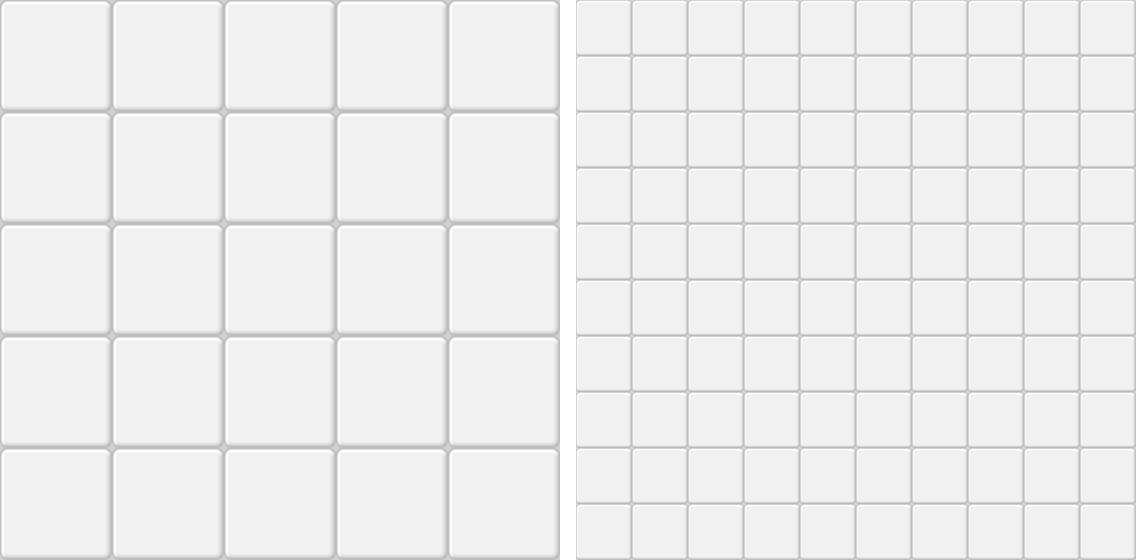
Left: one tile. Right: repeated 2 by 2.
Give the GLSL for this pattern, as a WebGL 2 fragment shader.

```glsl
#version 300 es
precision highp float;
// Glossy white square tiles on a 5 by 5 grid with narrow grey grout.
// Each cell is a rounded-box distance field; its distance and outward normal
// shade a soft bevel lit from the upper left. Whole cells make it tile.

#define TILES 5.0            // repeats across and down
#define GROUT_HALF 0.011     // half the grout width, in cells
#define CORNER_RADIUS 0.062  // tile corner radius, in cells
#define BEVEL_WIDTH 0.056    // width of the shaded rim, in cells
#define LIGHT_DIR vec2(-0.55, 0.835)
#define FACE_COLOR vec3(0.946, 0.947, 0.948)
#define SHINE_COLOR vec3(0.995)
#define SHADE_COLOR vec3(0.715, 0.722, 0.732)
#define GROUT_COLOR vec3(0.815, 0.822, 0.828)
#define SEAM_COLOR vec3(0.735, 0.742, 0.750)

uniform vec2 u_resolution;
out vec4 fragColor;

// Signed distance to the rounded tile; also gives the outward rim normal.
float tileDistance(vec2 p, out vec2 normal) {
  vec2 q = abs(p) - (0.5 - GROUT_HALF - CORNER_RADIUS);
  vec2 outside = max(q, 0.0);
  float reach = length(outside);
  normal = sign(p) * outside / max(reach, 1e-4);
  return reach + min(max(q.x, q.y), 0.0) - CORNER_RADIUS;
}

// Tile surface: flat face, bright lit rim, shaded far rim.
vec3 tileColor(float d, vec2 normal) {
  float rim = clamp(1.0 + d / BEVEL_WIDTH, 0.0, 1.0);
  float facing = dot(normal, LIGHT_DIR);
  float lit = smoothstep(0.0, 0.85, facing);
  float shaded = smoothstep(0.0, 0.65, -facing);

  // Faint crease where the side bevels meet the face.
  float crease = smoothstep(0.0, 0.3, rim) * (1.0 - smoothstep(0.3, 0.65, rim));
  vec3 color = FACE_COLOR - 0.018 * crease * abs(normal.x);

  color = mix(color, SHINE_COLOR, lit * smoothstep(0.25, 0.7, rim));
  color = mix(color, SHADE_COLOR, shaded * rim * rim);

  // Lit rims roll off just before the grout.
  float rollOff = smoothstep(0.82, 1.0, rim) * (1.0 - shaded);
  return mix(color, GROUT_COLOR, 0.55 * rollOff);
}

// Grout: darkest against the tile, paler in the open corner diamonds.
vec3 groutColor(float d) {
  return mix(SEAM_COLOR, GROUT_COLOR, smoothstep(0.004, 0.024, d));
}

void main() {
  vec2 cell = fract(gl_FragCoord.xy / u_resolution * TILES) - 0.5;
  float pixel = TILES / min(u_resolution.x, u_resolution.y);

  vec2 normal;
  float d = tileDistance(cell, normal);
  float edge = smoothstep(-0.6 * pixel, 0.6 * pixel, d);
  vec3 color = mix(tileColor(d, normal), groutColor(d), edge);
  fragColor = vec4(color, 1.0);
}
```
